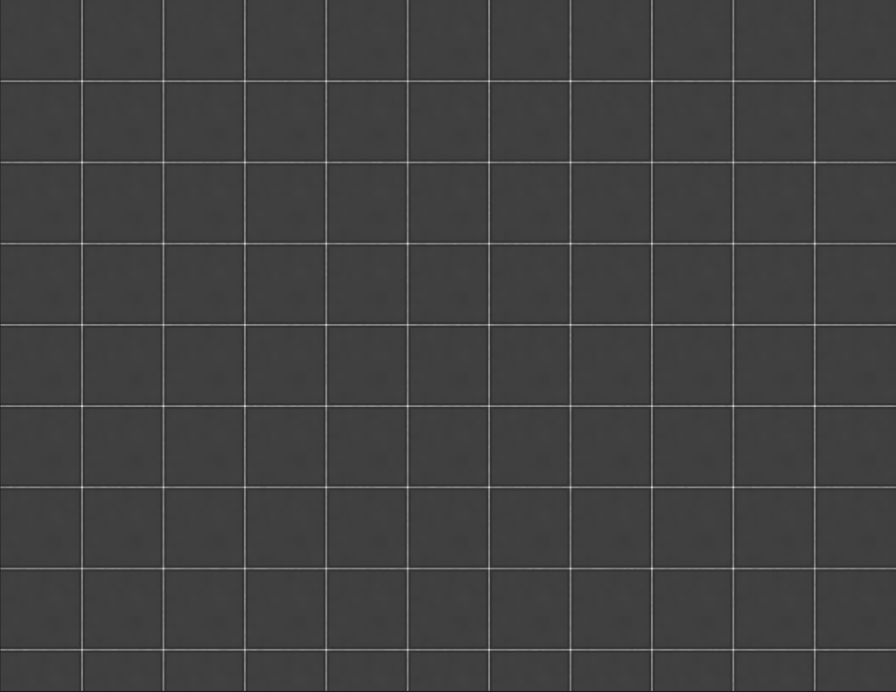
This pattern is drawn by a WebGL 2 fragment shader. Its source:

```glsl
#version 300 es
precision highp float;

uniform vec2 u_resolution;
out vec4 outColor;

// Lengths are fractions of the canvas width
#define PERIOD vec2(0.09086, 0.09065)
#define OFFSET vec2(0.0007, 0.0)
#define LAST_COLUMN 10.5
#define LINE_WIDTH 0.0020
#define HALO_WIDTH 0.0070
#define LINE_GAIN 0.30
#define HALO_DEPTH 0.04
#define MOTTLE_CELLS 6.0
#define MOTTLE_DEPTH 0.018
#define LINE_WEAR 0.22
#define EDGE_WIDTH 0.0012

const vec3 BASE_COLOR = vec3(0.25);
const vec3 EDGE_COLOR = vec3(0.13, 0.09, 0.12);

float hash(vec2 p) {
    return fract(sin(dot(p, vec2(127.1, 311.7))) * 43758.5453);
}

// Value noise that wraps after the given number of cells
float wrappedNoise(vec2 p, float cells) {
    vec2 i = floor(p);
    vec2 f = fract(p);
    f = f * f * (3.0 - 2.0 * f);
    float a = hash(mod(i, cells));
    float b = hash(mod(i + vec2(1.0, 0.0), cells));
    float c = hash(mod(i + vec2(0.0, 1.0), cells));
    float d = hash(mod(i + vec2(1.0, 1.0), cells));
    return mix(mix(a, b, f.x), mix(c, d, f.x), f.y);
}

// Share of a pixel covered by a band centred on zero, per axis
vec2 bandCoverage(vec2 dist, float width, float pixel) {
    vec2 high = min(dist + 0.5 * pixel, vec2(0.5 * width));
    vec2 low = max(dist - 0.5 * pixel, vec2(-0.5 * width));
    return max(high - low, 0.0) / pixel;
}

void main() {
    float pixel = 1.0 / u_resolution.x;
    vec2 p = gl_FragCoord.xy * pixel;
    float top = u_resolution.y * pixel;

    // Cells counted from the upper left corner, with no line on the rim
    vec2 grid = (vec2(p.x, top - p.y) - OFFSET) / PERIOD;
    vec2 nearest = floor(grid + 0.5);
    vec2 dist = (grid - nearest) * PERIOD;
    vec2 inside = step(0.5, nearest) * step(nearest, vec2(LAST_COLUMN));

    // Faint mottling, the same in every tile
    float mottle = 0.5 * wrappedNoise(grid * MOTTLE_CELLS, MOTTLE_CELLS)
                 + 0.5 * wrappedNoise(grid * MOTTLE_CELLS * 2.0 + 0.5, MOTTLE_CELLS * 2.0);
    vec3 color = BASE_COLOR + MOTTLE_DEPTH * (mottle - 0.5);

    // Dark fringe beside the lines
    vec2 halo = bandCoverage(dist, HALO_WIDTH, pixel) * inside;
    color -= HALO_DEPTH * max(halo.x, halo.y);

    // Thin worn lines, brightest where they cross
    vec2 line = bandCoverage(dist, LINE_WIDTH, pixel) * inside;
    float wear = 1.0 + LINE_WEAR * (wrappedNoise(grid * 24.0, 512.0) - 0.5);
    color += LINE_GAIN * wear * (line.x + line.y);

    // Dark rim on the left and bottom
    vec2 rim = clamp((vec2(0.4, 1.0) * EDGE_WIDTH - p) / pixel + 0.5, 0.0, 1.0);
    color = mix(color, EDGE_COLOR, max(rim.x, rim.y));

    outColor = vec4(color, 1.0);
}
```
